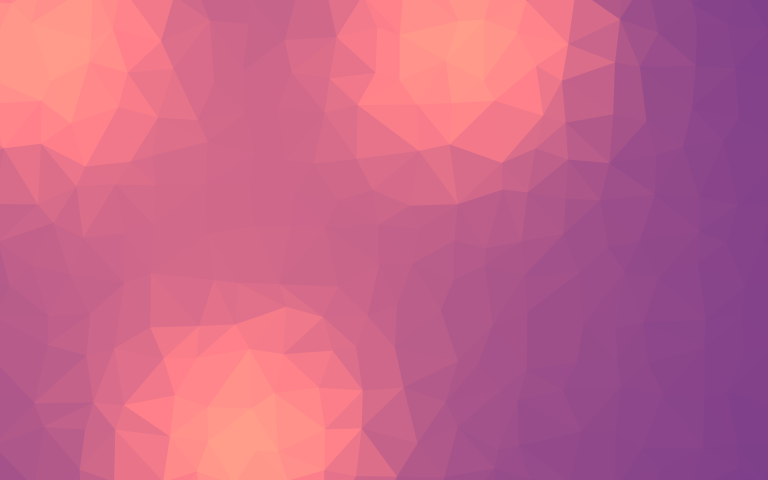
Reproduce this background procedurally as a Shadertoy shader.

```glsl
// Low-poly facets in coral and violet, lit by three warm round glows.

const float CELL = 0.085; // mean facet size, in canvas heights

vec2 hash2(vec2 p) {
    vec2 k = vec2(dot(p, vec2(127.1, 311.7)), dot(p, vec2(269.5, 183.3)));
    return fract(sin(k) * 43758.54);
}

float glow(vec2 p, vec2 center, float radius) {
    vec2 d = (p - center) / radius;
    return exp(-dot(d, d));
}

// Smooth brightness beneath the facets
float brightness(vec2 p) {
    float v = 0.45 + 0.35 * glow(p, vec2(0.45, 0.58), 0.9);
    v += 0.52 * glow(p, vec2(0.08, 0.92), 0.25);
    v += 0.56 * glow(p, vec2(0.98, 0.93), 0.25);
    v += 0.53 * glow(p, vec2(0.51, 0.06), 0.25);
    return min(v, 1.24);
}

// Violet through coral to peach
vec3 palette(float v) {
    return vec3(min(v, 1.0), 0.5 * v, 0.54);
}

// Lattice corner moved off its regular place
vec2 corner(vec2 id) {
    return id + 0.64 * (hash2(id) - 0.5);
}

// Signed distance to the line a-b, positive on its left
float leftOf(vec2 p, vec2 a, vec2 b) {
    vec2 e = normalize(b - a);
    return e.x * (p.y - a.y) - e.y * (p.x - a.x);
}

// Flat colour of one triangle, with its smooth coverage in alpha
vec4 facet(vec2 q, vec2 a, vec2 b, vec2 c, float pixel) {
    float inside = min(leftOf(q, a, b), min(leftOf(q, b, c), leftOf(q, c, a)));
    float cover = clamp(inside / pixel + 0.5, 0.00001, 1.0);
    vec2 middle = (a + b + c) / 3.0;
    vec2 shift = 0.45 * (hash2(middle) - 0.5);
    return vec4(palette(brightness((middle + shift) * CELL)), 1.0) * cover;
}

void mainImage(out vec4 fragColor, in vec2 fragCoord) {
    vec2 q = fragCoord / (iResolution.y * CELL);
    float pixel = 1.0 / (iResolution.y * CELL);
    vec4 sum = vec4(0.0);

    // Split each nearby cell along its shorter diagonal
    for (int y = -1; y <= 1; y++) {
        for (int x = -1; x <= 1; x++) {
            vec2 id = floor(q) + vec2(x, y);
            vec2 a = corner(id);
            vec2 b = corner(id + vec2(1.0, 0.0));
            vec2 c = corner(id + vec2(1.0, 1.0));
            vec2 d = corner(id + vec2(0.0, 1.0));
            if (distance(a, c) < distance(b, d)) {
                sum += facet(q, a, b, c, pixel) + facet(q, a, c, d, pixel);
            } else {
                sum += facet(q, a, b, d, pixel) + facet(q, b, c, d, pixel);
            }
        }
    }
    fragColor = vec4(sum.rgb / sum.a, 1.0);
}
```
